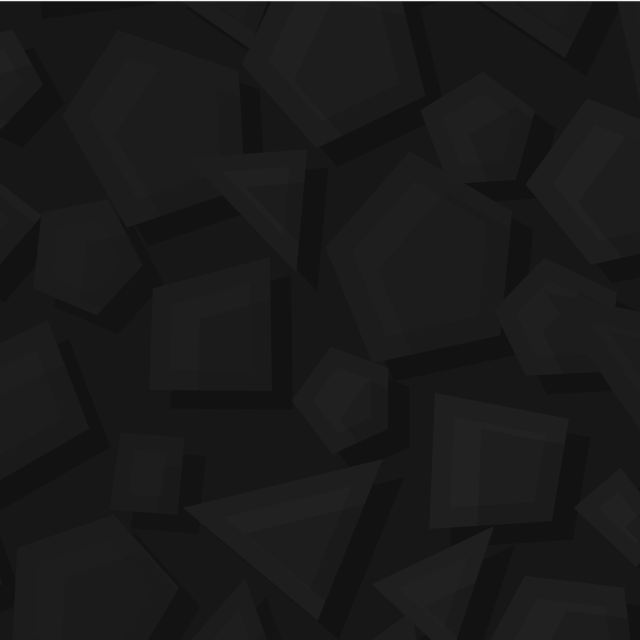
Write a WebGL 1 fragment shader that draws this background.

```glsl
precision highp float;

uniform vec2 u_resolution;

const float TAU = 6.2831853;

// Layout, in canvas units unless noted
const float GRID_DENSITY = 4.3;      // cells across the canvas
const float GRID_ANGLE = 0.42;
const float CELL_JITTER = 0.18;      // fraction of a cell
const float LARGE_RADIUS = 0.168;
const float SMALL_RADIUS = 0.102;
const float TRIANGLE_SCALE = 1.22;
const float TOP_EDGE_WIDTH = 0.00195;
const vec2 SHADOW_SHIFT = vec2(0.033, -0.029);
const vec2 LIGHT_SHIFT = vec2(0.052, -0.030);

// Tones
const float GROUND_TONE = 0.089;
const float SHADOW_TONE = 0.070;
const float FACE_TONE = 0.105;
const float INSET_LIFT = 0.012;
const float LIGHT_LIFT = 0.016;
const float TOP_EDGE_TONE = 0.96;

float hash(vec2 p) {
    return fract(sin(dot(p, vec2(127.1, 311.7))) * 43758.547);
}

vec2 hash2(vec2 p) {
    return vec2(hash(p), hash(p + 37.3));
}

// Irregular convex polygon: the farthest of its half-planes
float polygon(vec2 p, float sides, float apothem, float turn, vec2 seed) {
    float d = -1.0;
    float slim = sides == 4.0 ? mix(0.65, 1.0, hash(seed + 61.7)) : 1.0;
    for (int i = 0; i < 5; i++) {
        float k = float(i);
        if (k >= sides) break;
        vec2 r = hash2(seed + k * 5.17);
        float a = turn + (k + (r.x - 0.5) * 0.2) * TAU / sides;
        float reach = apothem * mix(0.86, 1.03, r.y);
        reach *= mix(1.0, slim, mod(k, 2.0));
        d = max(d, dot(p, vec2(cos(a), sin(a))) - reach);
    }
    return d;
}

// Antialiased coverage of a signed distance
float fill(float d, float pixel) {
    return 1.0 - smoothstep(-0.7 * pixel, 0.7 * pixel, d);
}

void main() {
    float extent = min(u_resolution.x, u_resolution.y);
    float pixel = 1.0 / extent;
    vec2 uv = gl_FragCoord.xy / extent;

    // A turned checkerboard alternates large and small stones
    float c = cos(GRID_ANGLE);
    float s = sin(GRID_ANGLE);
    mat2 turnGrid = mat2(c, s, -s, c);
    vec2 grid = turnGrid * uv * GRID_DENSITY;
    vec2 home = floor(grid);

    float shadow = 0.0;
    float cover = 0.0;
    float stoneTone = FACE_TONE;

    for (int j = -1; j <= 1; j++) {
        for (int i = -1; i <= 1; i++) {
            vec2 cell = home + vec2(float(i), float(j));
            vec2 center = cell + 0.5 + (hash2(cell) - 0.5) * CELL_JITTER;
            vec2 p = (grid - center) * turnGrid / GRID_DENSITY;

            // Shape of this stone
            float isSmall = mod(cell.x + cell.y, 2.0);
            float kind = hash(cell + 11.9);
            float sides = 3.0 + step(0.27, kind) + step(0.64, kind);
            float radius = mix(LARGE_RADIUS, SMALL_RADIUS, isSmall);
            radius *= mix(0.84, 1.06, hash(cell + 23.7));
            if (sides < 3.5) radius *= TRIANGLE_SCALE;
            float apothem = radius * cos(0.5 * TAU / sides);
            float turn = TAU * hash(cell + 5.3);
            float inset = 0.016 + 0.15 * apothem;
            float strength = mix(0.45, 1.0, hash(cell + 71.1));

            float body = polygon(p, sides, apothem, turn, cell);
            float shade = polygon(p - SHADOW_SHIFT, sides, apothem, turn, cell);
            float unlit = polygon(p - LIGHT_SHIFT, sides, apothem, turn, cell);

            // Raised face, with light along its upper left
            float tone = INSET_LIFT * fill(body + inset, pixel);
            tone += LIGHT_LIFT * (1.0 - fill(unlit + inset * 0.7, pixel));
            tone = mix(GROUND_TONE + 0.006, FACE_TONE, strength) + tone * strength;

            float mask = fill(body, pixel);
            stoneTone = mix(stoneTone, tone, mask);
            cover = max(cover, mask);
            shadow = max(shadow, fill(shade, pixel) * mix(0.7, 1.0, strength));
        }
    }

    float tone = mix(GROUND_TONE, SHADOW_TONE, shadow);
    tone = mix(tone, stoneTone, cover);

    // Bright hairline along the top edge
    float below = u_resolution.y / extent - TOP_EDGE_WIDTH - uv.y;
    tone = mix(tone, TOP_EDGE_TONE, clamp(0.5 - below / pixel, 0.0, 1.0));
    gl_FragColor = vec4(vec3(tone), 1.0);
}
```
